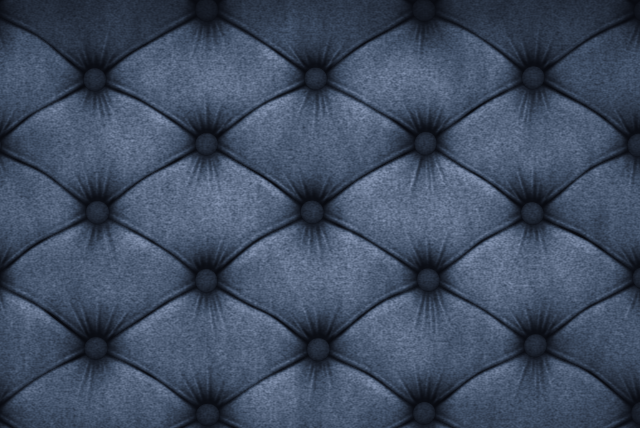
Give the GLSL for this texture, as a Shadertoy shader.

```glsl
// Deep-buttoned blue velvet: a staggered lattice of buttons joined by curved seams.
// A sheared lattice gives each pillow its own unit square; shading adds seams,
// hollows, radiating folds, nap and grain, then a tone ramp colours the result.

const vec2 STEP = vec2(0.255, 0.157);     // half spacing of the buttons
const vec2 ORIGIN = vec2(0.738, 0.504);   // the middle button
const float BUTTON_RADIUS = 0.027;

const vec3 SHADOW = vec3(0.030, 0.038, 0.062);
const vec3 VELVET = vec3(0.245, 0.305, 0.395);
const vec3 SHEEN = vec3(0.500, 0.560, 0.670);

vec2 hash2(vec2 p) {
    vec3 v = fract(p.xyx * vec3(0.1031, 0.1030, 0.0973));
    v += dot(v, v.yzx + 33.33);
    return fract((v.xx + v.yz) * v.zy);
}

// Gradient noise, about -0.7 to 0.7
float gradientDot(vec2 cell, vec2 offset) {
    return dot(hash2(cell + 57.0) * 2.0 - 1.0, offset);
}

float noise(vec2 p) {
    vec2 i = floor(p), f = fract(p);
    vec2 w = f * f * f * (f * (f * 6.0 - 15.0) + 10.0);
    vec2 e = vec2(0.0, 1.0);
    return mix(mix(gradientDot(i, f), gradientDot(i + e.yx, f - e.yx), w.x),
               mix(gradientDot(i + e.xy, f - e.xy), gradientDot(i + e.yy, f - e.yy), w.x), w.y);
}

float bell(float x, float width) {
    return exp(-x * x / (width * width));
}

// Lattice steps to diagonal coordinates: buttons on whole numbers, seams between
vec2 toDiagonal(vec2 q) {
    return 0.5 * vec2(q.x + q.y, q.x - q.y);
}

// Tone of one pillow from its unit square; x grows up-right, y grows down-right
float pillowTone(vec2 f, float toButton, float variation, float wear) {
    float perUnit = 0.5 * length(1.0 / STEP);
    float upper = min(1.0 - f.x, f.y) / perUnit;
    float lower = min(f.x, 1.0 - f.y) / perUnit;
    float height = f.x - f.y;
    float nearButton = bell(toButton, 0.10);

    float tone = 0.70 + 0.09 * height + 0.10 * variation;
    tone += (0.12 + 0.25 * wear) * bell(upper - 0.014, 0.011);
    tone -= 0.24 * exp(-lower / 0.022);
    tone += (0.07 + 0.20 * nearButton + 0.2 * wear) * bell(lower - 0.010, 0.0028);
    tone -= 0.16 * nearButton * bell(lower - 0.017, 0.004);
    float crease = bell(min(upper, lower), 0.0034 + 0.002 * nearButton);
    return tone * (1.0 - (0.82 + 0.3 * wear) * crease);
}

// Light and dark pleats fanning out above and below a button
float folds(vec2 d, vec2 id) {
    float above = step(0.0, d.y);
    float r = length(d), sum = 0.0;
    for (int k = -2; k <= 2; k++) {
        vec2 rnd = hash2(id * 7.0 + vec2(float(k) * 3.0, above * 11.0) + 90.0);
        float slope = float(k) * mix(0.16, 0.30, above) + (rnd.x - 0.5) * 0.2;
        float reach = mix(0.06, 0.17, rnd.y);
        float x = d.x - slope * abs(d.y) - 0.004 * float(k);
        float fade = smoothstep(0.022, 0.045, r) * (1.0 - smoothstep(0.04, reach, r));
        sum += fade * (bell(x, 0.0028) - 0.9 * bell(x - 0.007, 0.004));
    }
    return sum;
}

// Soft dark dimple, deepest just above the button
float hollow(vec2 d) {
    float pit = bell(length(d), 0.044);
    float over = bell(length((d - vec2(0.0, 0.035)) * vec2(0.8, 0.9)), 0.050);
    float under = bell(length((d + vec2(0.0, 0.040)) * vec2(1.0, 0.8)), 0.045);
    return clamp(0.65 * pit + 0.55 * over + 0.30 * under, 0.0, 0.94);
}

float buttonTone(vec2 d) {
    vec2 p = d / BUTTON_RADIUS;
    float dome = sqrt(max(0.0, 1.0 - dot(p, p)));
    return 0.05 + 0.24 * dome + 0.06 * p.y * dome;
}

vec3 velvetRamp(float tone) {
    vec3 c = mix(SHADOW, VELVET, clamp(tone * 2.0, 0.0, 1.0));
    return mix(c, SHEEN, clamp(tone * 2.0 - 1.0, 0.0, 1.0));
}

void mainImage(out vec4 fragColor, in vec2 fragCoord) {
    vec2 uv = fragCoord / iResolution.y;
    float pixel = 1.0 / iResolution.y;

    // Slightly uneven lattice, and the nearest button
    vec2 q = (uv - ORIGIN) / STEP;
    q += 0.10 * vec2(noise(uv * 2.3 + 4.0), noise(uv * 2.3 + 19.0));
    vec2 id = floor(toDiagonal(q) + 0.5);
    vec2 d = (q - vec2(id.x + id.y, id.x - id.y)) * STEP;
    float r = length(d);

    // Seams arch upward between buttons, with a little wander
    float arch = sin(3.14159265 * q.x);
    float rise = 0.07 + 0.10 * noise(uv * 6.0 + 63.0);
    vec2 diagonal = toDiagonal(q - vec2(0.0, rise * arch * arch));
    float variation = hash2(floor(diagonal) + 40.0).x - 0.5;

    // Cloth: pillow shading, folds, brushed nap and dimples
    float wear = noise(uv * 13.0 + 81.0);
    float tone = pillowTone(fract(diagonal), r, variation, wear);
    tone += 0.26 * folds(d, id);
    float nap = noise(uv * vec2(9.0, 7.0)) + 0.7 * noise(uv * vec2(36.0, 17.0) + 7.0);
    tone += 0.20 * nap;
    tone *= 1.0 - hollow(d);

    // Round covered buttons
    float cover = 1.0 - smoothstep(-pixel, pixel, r - BUTTON_RADIUS);
    tone = mix(tone, buttonTone(d), cover);

    // Woven grain, then falloff toward the border and the top
    float grain = noise(uv * vec2(170.0, 230.0)) + 0.8 * noise(uv * vec2(85.0, 125.0) + 31.0);
    tone *= 1.0 + 0.40 * grain;
    vec2 edge = (uv - 0.5 * iResolution.xy / iResolution.y) / vec2(0.75, 0.5);
    float border = dot(edge, edge);
    tone *= 1.0 - 0.36 * smoothstep(0.15, 1.9, border);
    tone *= 1.0 - 0.48 * smoothstep(0.82, 1.0, uv.y);

    fragColor = vec4(velvetRamp(tone), 1.0);
}
```
